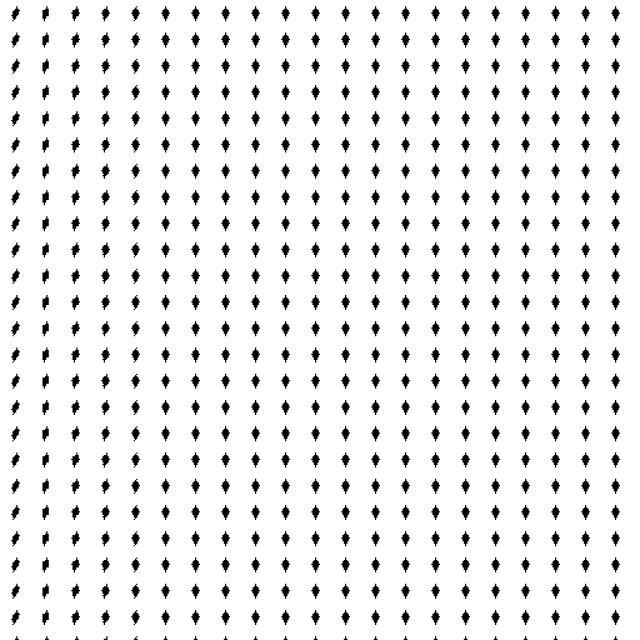
Write a WebGL 1 fragment shader that draws this pattern.

```glsl
precision highp float;
// Black stepped diamonds on white, in a lattice of 24 by 21 unit cells on a
// 512 unit canvas. Each row of a diamond gets its half width from a formula,
// and the leftmost columns lean to the right; supersampling smooths the edges.

uniform vec2 u_resolution;

// Half width of the diamond, in whole units, at a row below its middle.
float diamondHalfWidth(float row) {
    float taper = row < 0.0 ? 3.5 + 0.7 * row : 3.0 - 0.5 * row;
    return max(floor(taper + 0.01), 0.0);
}

// Ink coverage at a point in canvas units, with y measured from the top.
float diamondInk(vec2 point) {
    vec2 unitCentre = floor(point) + 0.5;
    float column = floor(unitCentre.x / 24.0);
    vec2 offset = floor(mod(unitCentre, vec2(24.0, 21.0))) - vec2(12.0, 10.0);

    // The lean fades out across the first columns.
    float lean = max(0.28 - 0.045 * column, 0.0);
    float shift = floor(0.5 - lean * offset.y);

    // The first two columns have blunt sides.
    float halfWidth = min(diamondHalfWidth(offset.y), column < 1.5 ? 2.0 : 3.0);

    float insideWidth = step(abs(offset.x - shift), halfWidth + 0.1);
    float insideHeight = step(abs(offset.y - 0.5), 5.6);
    return insideWidth * insideHeight;
}

void main() {
    // Average a 4 by 4 grid of samples inside each fragment.
    float ink = 0.0;
    for (int j = 0; j < 4; j++) {
        for (int i = 0; i < 4; i++) {
            vec2 jitter = (vec2(float(i), float(j)) + 0.5) / 4.0 - 0.5;
            vec2 uv = (gl_FragCoord.xy + jitter) / u_resolution;
            ink += diamondInk(512.0 * vec2(uv.x, 1.0 - uv.y)) / 16.0;
        }
    }
    gl_FragColor = vec4(vec3(1.0 - ink), 1.0);
}
```
